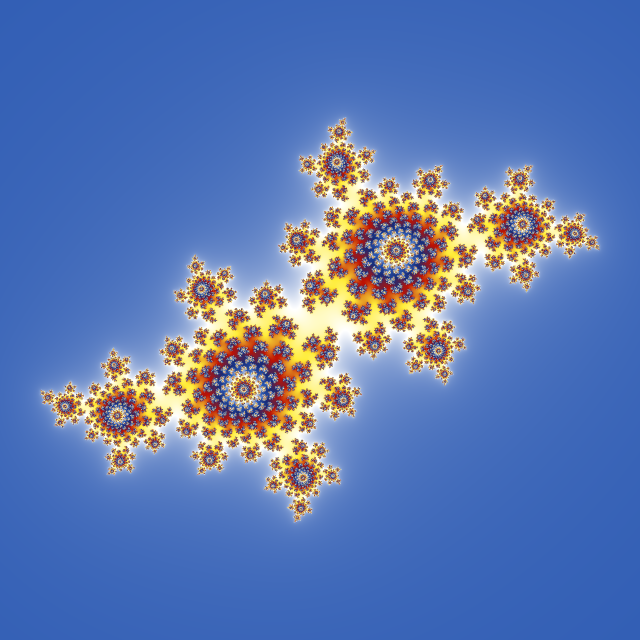
This background is drawn by a Shadertoy shader. Its source:

```glsl
// Julia set dust with phyllotactic rosettes, glowing on a blue field.

// Cyclic palette: blue, white, yellow, red, navy.
vec3 palette(float t) {
    vec3 stops[5] = vec3[5](
        vec3(0.17, 0.35, 0.70),
        vec3(1.00, 1.00, 1.00),
        vec3(1.00, 0.93, 0.22),
        vec3(0.74, 0.07, 0.01),
        vec3(0.09, 0.17, 0.47));
    float s = fract(t) * 5.0;
    int i = min(int(s), 4);
    return mix(stops[i], stops[(i + 1) % 5], s - float(i));
}

// Continuous escape time of z -> z^2 + c.
float escapeTime(vec2 z) {
    float steps = 0.0;
    for (int i = 0; i < 500; i++) {
        if (dot(z, z) > 256.0) break;
        z = vec2(z.x * z.x - z.y * z.y, 2.0 * z.x * z.y) + vec2(-0.4, -0.6);
        steps += 1.0;
    }
    float magnitude = max(length(z), 1.1);
    return max(steps + 1.0 - log2(log2(magnitude)), 0.0);
}

void mainImage(out vec4 fragColor, in vec2 fragCoord) {
    const int GRID = 3;
    vec3 color = vec3(0.0);

    // Average a grid of samples to smooth the fine filaments.
    for (int y = 0; y < GRID; y++) {
        for (int x = 0; x < GRID; x++) {
            vec2 jitter = (vec2(x, y) + 0.5) / float(GRID) - 0.5;
            vec2 p = (fragCoord + jitter - 0.5 * iResolution.xy) / iResolution.y;
            color += palette(escapeTime(p * 3.154) / 100.0);
        }
    }
    fragColor = vec4(color / float(GRID * GRID), 1.0);
}
```
